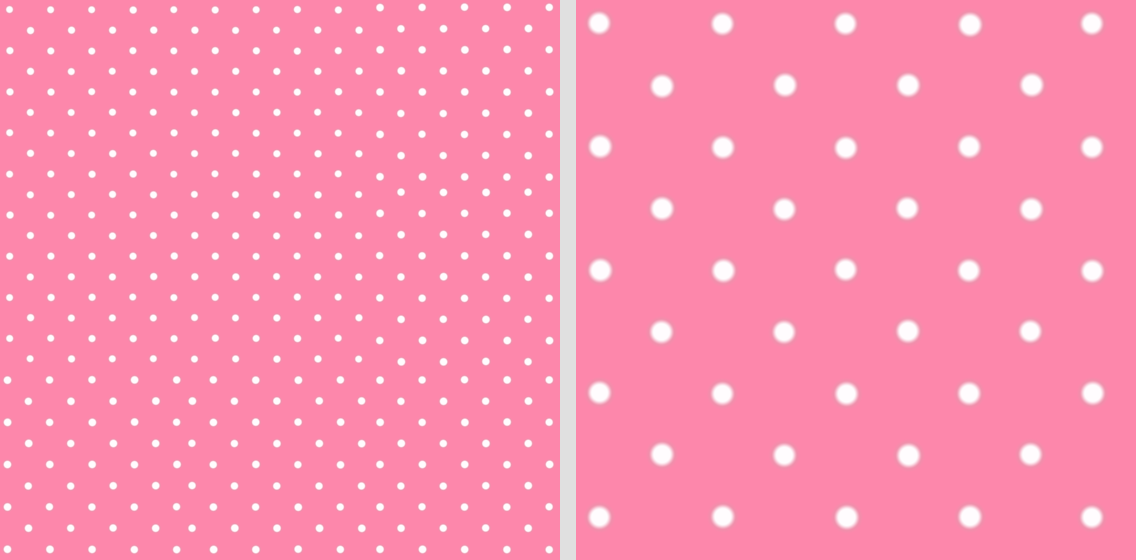
Left: the whole. Right: its middle third, enlarged.
Reproduce this pattern procedurally as a Shadertoy shader.

```glsl
// White polka dots on pink, staggered like a checkerboard of 27 by 27 cells.
// The canvas splits into 3 by 3 tiles of 9 by 9 cells; tiles in the right column
// and bottom row are slightly stretched, which leaves uneven gaps at the seams.

const vec3 PINK   = vec3(0.992, 0.530, 0.670);
const vec3 FRINGE = vec3(0.940, 0.560, 0.670);
const vec3 WHITE  = vec3(1.000, 0.990, 0.996);

const float TILE_COUNT = 3.0;
const float TILE_CELLS = 9.0;
const float TILE_SIZE  = 0.3301;

vec2 hash22(vec2 p) {
    vec3 q = fract(p.xyx * vec3(0.1031, 0.1030, 0.0973));
    q += dot(q, q.yzx + 33.33);
    return fract((q.xx + q.yz) * q.zy);
}

// Coverage of the region inside a signed distance, with a soft border.
float softFill(float dist, float softness) {
    return 1.0 - smoothstep(-softness, softness, dist);
}

// Signed distance to the dot of the nearest cell; far away in empty cells.
float dotDistance(vec2 p) {
    vec2 tile = clamp(floor(p / TILE_SIZE), 0.0, TILE_COUNT - 1.0);
    vec2 local = p - tile * TILE_SIZE;

    // Stretched tiles have wider spacing and larger dots.
    vec2 isLast = step(TILE_COUNT - 1.5, tile);
    float stretched = max(isLast.x, isLast.y);
    float spacing = mix(0.03666, 0.03783, stretched);
    float radius = mix(0.0062, 0.0066, stretched);
    vec2 origin = mix(vec2(0.0175), mix(vec2(0.0131), vec2(0.0182), isLast), stretched);

    vec2 cell = clamp(round((local - origin) / spacing), 0.0, TILE_CELLS - 1.0);
    vec2 index = cell + tile * TILE_CELLS;
    if (mod(index.x + index.y, 2.0) > 0.5) return 1.0;

    // Slight wobble, shared by tiles of the same kind.
    vec2 wobble = hash22(cell + 17.0 * stretched) - 0.5;
    vec2 center = origin + cell * spacing + wobble * 0.0010;
    return length(local - center) - radius * (1.0 + 0.06 * wobble.x);
}

void mainImage(out vec4 fragColor, in vec2 fragCoord) {
    // Canvas units measured from the top left.
    vec2 p = fragCoord / iResolution.y;
    p.y = 1.0 - p.y;

    float softness = max(0.0018, 0.75 / iResolution.y);
    float dist = dotDistance(p);

    // Dull fringe first, then the white dot over it.
    vec3 color = mix(PINK, FRINGE, softFill(dist - 0.0024, softness * 0.8));
    color = mix(color, WHITE, softFill(dist, softness));
    fragColor = vec4(color, 1.0);
}
```
